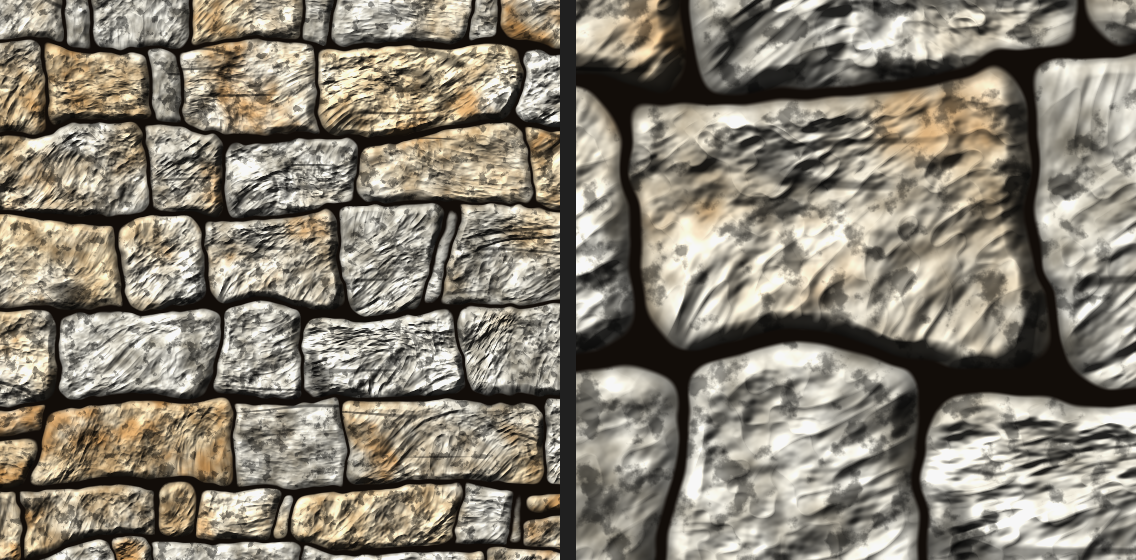
Left, the full canvas; right, a detail of the centre.
A three.js fragment shader for this texture:

```glsl
varying vec2 vUv;

const float ROWS = 6.6;
const float MIN_COLUMNS = 3.3;
const float MAX_COLUMNS = 5.1;
const float JOINT = 0.0024;
const float WEDGE = 0.016;
const float BED_SPLIT = 0.2;
const float SLIVER_SPLIT = 0.14;
const float ROUGHNESS = 0.042;
const float CHISEL = 0.009;
const float BULGE = 0.004;
const float LEDGE = 0.005;
const float SLOPE_STEP = 0.0015;
const vec3 LIGHT = vec3(-0.40, 0.62, 0.72);
const vec3 GAP_COLOUR = vec3(0.07, 0.05, 0.035);
const vec3 GREY_DARK = vec3(0.52, 0.50, 0.45);
const vec3 GREY_LIGHT = vec3(0.90, 0.89, 0.85);
const vec3 SAND_DARK = vec3(0.60, 0.50, 0.36);
const vec3 SAND_LIGHT = vec3(0.92, 0.85, 0.71);
const vec3 RUST = vec3(0.62, 0.43, 0.22);

struct Stone { float edge; vec2 id; };

float hash(vec2 p) {
  vec3 q = fract(p.xyx * 0.1031);
  q += dot(q, q.yzx + 33.33);
  return fract((q.x + q.y) * q.z);
}

float noise(vec2 p) {
  vec2 i = floor(p), f = fract(p);
  f = f * f * (3.0 - 2.0 * f);
  return mix(mix(hash(i), hash(i + vec2(1.0, 0.0)), f.x),
             mix(hash(i + vec2(0.0, 1.0)), hash(i + 1.0), f.x), f.y);
}

float fbm(vec2 p) {
  float sum = 0.0, amp = 0.5;
  for (int i = 0; i < 5; i++) {
    sum += amp * noise(p);
    p = mat2(1.6, 1.2, -1.2, 1.6) * p + 7.3;
    amp *= 0.5;
  }
  return sum;
}

float smoothMin(float a, float b, float k) {
  float h = max(k - abs(a - b), 0.0) / k;
  return min(a, b) - 0.25 * h * h * k;
}

// Courses and joints
float bedLine(float row, float x) {
  float shift = 0.62 * (hash(vec2(row, 3.0)) - 0.5);
  return (row + shift + 0.34 * (noise(vec2(x * 4.5, row * 7.0)) - 0.5)) / ROWS;
}

float jointLine(float column, float row, float columns, float y) {
  float shift = 0.6 * (hash(vec2(column, row + 20.0)) - 0.5);
  float lean = hash(vec2(column, row + 70.0)) - 0.5;
  return (column + shift) / columns + 0.4 * lean * (y - (row + 0.5) / ROWS);
}

Stone layStone(vec2 p) {
  p += 0.016 * (vec2(noise(p * 15.0), noise(p * 15.0 + 40.0)) - 0.5);
  p += 0.006 * (vec2(noise(p * 55.0), noise(p * 55.0 + 80.0)) - 0.5);

  float row = floor(p.y * ROWS);
  if (p.y < bedLine(row, p.x)) row -= 1.0;
  else if (p.y >= bedLine(row + 1.0, p.x)) row += 1.0;
  float bottom = bedLine(row, p.x), top = bedLine(row + 1.0, p.x);

  float columns = mix(MIN_COLUMNS, MAX_COLUMNS, hash(vec2(row, 11.0)));
  float x = p.x + hash(vec2(row, 47.0));
  float column = floor(x * columns);
  if (x < jointLine(column, row, columns, p.y)) column -= 1.0;
  else if (x >= jointLine(column + 1.0, row, columns, p.y)) column += 1.0;
  float left = jointLine(column, row, columns, p.y);
  float right = jointLine(column + 1.0, row, columns, p.y);

  // Some blocks break into two beds or lose a narrow sliver
  vec2 id = vec2(column, row);
  float kind = hash(id + 31.0);
  float lean = hash(id + 9.0) - 0.5;
  if (kind < BED_SPLIT) {
    float cut = mix(bottom, top, 0.35 + 0.3 * hash(id + 5.0)) + 0.15 * lean * (x - left);
    if (p.y > cut) { bottom = cut; id.y += 57.0; } else top = cut;
  } else if (kind > 1.0 - SLIVER_SPLIT) {
    float cut = mix(left, right, 0.8) + 0.3 * lean * (p.y - bottom);
    if (x > cut) { left = cut; id.x += 57.0; } else right = cut;
  }

  // Sloping tops open dark wedges
  float along = (x - left) / (right - left);
  float slant = hash(id + 15.0);
  top -= WEDGE * slant * slant * mix(along, 1.0 - along, step(0.5, hash(id + 19.0)));

  float rounding = mix(0.006, 0.036, hash(id + 13.0));
  float side = smoothMin(x - left, right - x, rounding);
  float bed = smoothMin(p.y - bottom, top - p.y, rounding);
  float gap = JOINT * (0.45 + 1.1 * hash(id + 17.0));
  return Stone(smoothMin(side, bed, rounding) - gap, id);
}

// Rough hewn surface, grained in a direction of its own for each stone
float surfaceHeight(vec2 p) {
  Stone s = layStone(p);
  float angle = mix(-0.2, 1.2, hash(s.id + 23.0));
  float c = cos(angle), n = sin(angle);
  vec2 q = mat2(c, -n, n, c) * p * vec2(12.0, 18.0) + s.id * 17.3;
  q += 0.8 * noise(q * 0.7);
  float rough = mix(0.5, 1.15, hash(s.id + 29.0));
  float ledge = smoothstep(0.46, 0.52, noise(q * 0.5 + 4.0));
  float chips = abs(noise(q * 3.1 + 11.0) - 0.5) + 0.5 * abs(noise(q * 6.3) - 0.5);
  float relief = ROUGHNESS * (fbm(q) - 0.3) + LEDGE * ledge - CHISEL * chips;
  return smoothstep(-0.004, 0.014, s.edge) * (BULGE + rough * relief);
}

vec3 stoneColour(vec2 p, vec2 id) {
  vec2 q = p * 8.0 + id * 5.7;
  float stain = fbm(q);
  float tone = 0.56 + 1.7 * (fbm(q * 4.0 + 9.0) - 0.48) + 0.3 * (hash(id + 37.0) - 0.5);
  tone = clamp(tone + 0.5 * (noise(p * 110.0) - 0.5), 0.0, 1.0);
  float warmth = smoothstep(0.48, 0.88, 0.5 * hash(id + 41.0) + 0.8 * stain);
  vec3 colour = mix(mix(GREY_DARK, GREY_LIGHT, tone), mix(SAND_DARK, SAND_LIGHT, tone), warmth);
  float rust = smoothstep(0.54, 0.74, fbm(q * 1.6 + 30.0)) * smoothstep(0.1, 0.7, warmth);
  return mix(colour, RUST, 0.7 * rust);
}

void main() {
  vec2 p = vUv;
  Stone s = layStone(p);
  float h = surfaceHeight(p);
  vec2 slope = vec2(surfaceHeight(p + vec2(SLOPE_STEP, 0.0)),
                    surfaceHeight(p + vec2(0.0, SLOPE_STEP))) - h;
  vec3 normal = normalize(vec3(-slope / SLOPE_STEP, 1.0));
  vec3 light = normalize(LIGHT);
  float lit = max(dot(normal, light), 0.0) / light.z;

  // Pits and bedding cracks
  float pit = smoothstep(0.26, 0.42, fbm(p * 75.0 + s.id * 3.1));
  float seam = abs(noise(vec2(p.x * 5.0, p.y * 24.0) + s.id * 9.1) - 0.5);
  float crack = (1.0 - smoothstep(0.01, 0.05, seam)) * smoothstep(0.6, 0.75, noise(p * 9.0 + 60.0));

  vec3 colour = stoneColour(p, s.id) * (0.16 + 0.84 * min(lit, 1.4));
  colour *= mix(0.55, 1.0, pit) * (1.0 - 0.5 * crack);
  colour *= mix(0.65, 1.0, smoothstep(0.0, 0.007, s.edge));
  colour = mix(GAP_COLOUR, colour, smoothstep(-0.001, 0.002, s.edge));
  gl_FragColor = vec4(min(colour, 0.97), 1.0);
}
```
